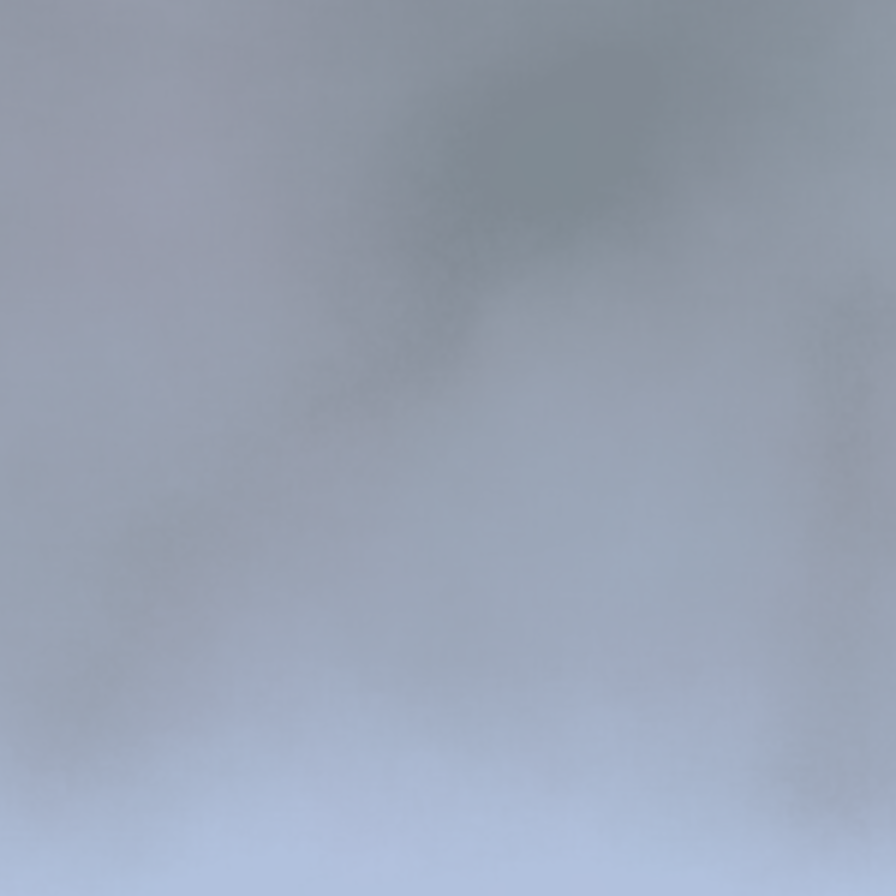
Reproduce this texture procedurally as a three.js fragment shader.

```glsl
varying vec2 vUv;

const vec3 SLATE = vec3(0.505, 0.538, 0.578);
const vec3 GREY = vec3(0.578, 0.610, 0.664);
const vec3 HAZE = vec3(0.622, 0.664, 0.742);
const vec3 PALE_BLUE = vec3(0.695, 0.758, 0.868);

vec2 hash2(vec2 p) {
  vec3 q = fract(p.xyx * vec3(0.1031, 0.1030, 0.0973));
  q += dot(q, q.yzx + 33.33);
  return fract((q.xx + q.yz) * q.zy);
}

// Smooth cellular noise: random cell values blended by distance, in -1..1
float softCells(vec2 p) {
  vec2 cell = floor(p);
  float sum = 0.0;
  float total = 0.0;
  for (int j = -1; j <= 1; j++) {
    for (int i = -1; i <= 1; i++) {
      vec2 id = cell + vec2(float(i), float(j));
      vec2 site = id + 0.2 + 0.6 * hash2(id + 40.0);
      vec2 d = p - site;
      float weight = exp(-4.5 * dot(d, d));
      sum += weight * (hash2(id + 91.0).x * 2.0 - 1.0);
      total += weight;
    }
  }
  return sum / total;
}

float billows(vec2 p, float gain) {
  float sum = 0.0;
  float amplitude = 0.5;
  for (int i = 0; i < 4; i++) {
    sum += amplitude * softCells(p);
    p = mat2(1.6, 1.2, -1.2, 1.6) * p + 7.3;
    amplitude *= gain;
  }
  return sum;
}

// Soft elliptical cloud mass
float puff(vec2 p, vec2 center, vec2 radius) {
  vec2 d = (p - center) / radius;
  return exp(-dot(d, d));
}

// Soft streak along a segment
float streak(vec2 p, vec2 a, vec2 b, float width) {
  vec2 ab = b - a;
  float along = clamp(dot(p - a, ab) / dot(ab, ab), 0.0, 1.0);
  float d = length(p - a - ab * along) / width;
  return exp(-d * d);
}

vec3 skyRamp(float tone) {
  vec3 color = mix(SLATE, GREY, clamp(tone, 0.0, 1.0));
  color = mix(color, HAZE, clamp(tone - 1.0, 0.0, 1.0));
  return mix(color, PALE_BLUE, clamp(tone - 2.0, 0.0, 1.0));
}

void main() {
  // Ragged displacement of the cloud edges
  vec2 warp = vec2(billows(vUv * 4.0, 0.5), billows(vUv * 4.0 + 19.0, 0.5));
  vec2 p = vUv + 0.09 * warp;

  // Bright lower sky fading into overcast
  float height = clamp(1.0 - vUv.y, 0.0, 1.0);
  float tone = 0.78 + 2.15 * height * height;

  // Dark masses
  float band = streak(p, vec2(0.62, 0.82), vec2(0.08, 0.28), 0.11);
  float edge = streak(p, vec2(0.97, 0.62), vec2(0.96, 0.12), 0.08);
  tone -= 0.75 * puff(p, vec2(0.66, 0.88), vec2(0.30, 0.22));
  tone -= 0.42 * band + 0.42 * edge;

  // Light banks
  tone += 0.32 * puff(p, vec2(0.70, 0.45), vec2(0.20, 0.17));
  tone += 0.36 * puff(p, vec2(0.18, 0.56), vec2(0.20, 0.14));
  tone += 0.32 * puff(p, vec2(0.12, 0.90), vec2(0.22, 0.20));
  tone += 0.25 * puff(p, vec2(0.96, 0.84), vec2(0.15, 0.12));
  tone += 0.20 * puff(p, vec2(0.46, 0.10), vec2(0.22, 0.12));
  tone += 0.24 * billows(vUv * vec2(5.0, 6.0) + 3.0, 0.5);

  // Fine mottling, stronger in the dark streaks, with a faint weave
  float mottle = softCells(vUv * 150.0) + 0.6 * softCells(vUv * 70.0 + 5.0);
  float weave = softCells(vUv * vec2(25.0, 180.0)) + softCells(vUv * vec2(180.0, 25.0));
  tone += (0.03 + 0.04 * max(band, edge)) * mottle + 0.02 * weave;

  // Slow drift between warm and cool greys
  float warmth = 0.6 * puff(vUv, vec2(0.10, 0.80), vec2(0.35, 0.40));
  warmth -= 0.4 * puff(vUv, vec2(0.75, 0.85), vec2(0.35, 0.30));
  warmth += 0.5 * billows(vUv * 6.0 + 31.0, 0.5);
  vec3 color = skyRamp(tone) + warmth * vec3(0.012, -0.004, 0.003);

  gl_FragColor = vec4(color, 1.0);
}
```
